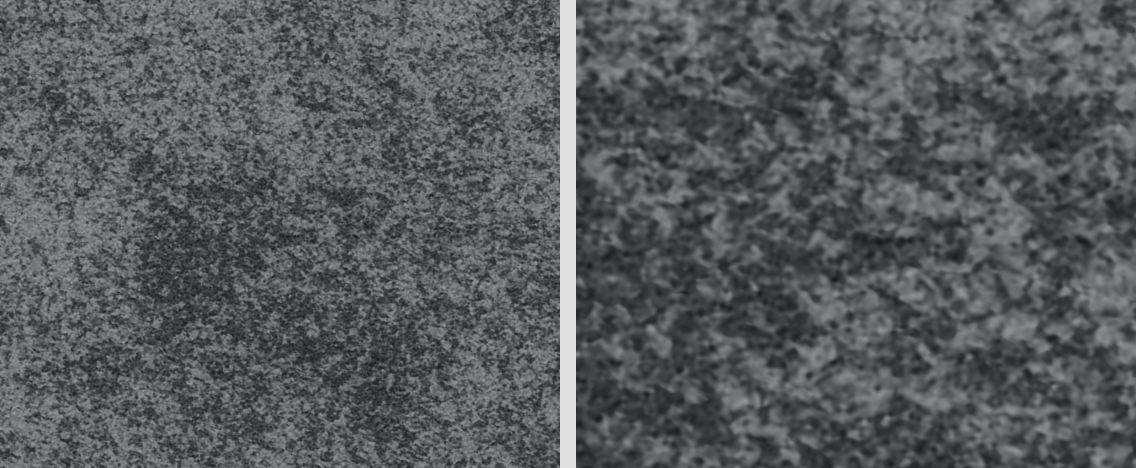
Left: the whole. Right: its middle third, enlarged.
A Shadertoy shader for this texture:

```glsl
#define DARK_TONE 0.232
#define LIGHT_TONE 0.490
#define GRAIN_SCALE 128.0
#define GRAIN_EDGE 0.27
#define STAIN_AMOUNT 0.27
#define BLOT_AMOUNT 0.80
#define SPECK_AMOUNT 0.17
#define RELIEF_AMOUNT 0.10
#define FINE_AMOUNT 0.13
#define WEAVE_AMOUNT 0.07
#define SCRATCH_COUNT 8

const vec3 COOL_TINT = vec3(-0.009, 0.002, 0.017);

float hash(vec2 p) {
    vec3 q = fract(vec3(p.xyx) * 0.1031);
    q += dot(q, q.yzx + 33.33);
    return fract((q.x + q.y) * q.z);
}

float noise(vec2 p) {
    vec2 cell = floor(p), f = fract(p);
    f = f * f * (3.0 - 2.0 * f);
    return mix(mix(hash(cell), hash(cell + vec2(1, 0)), f.x),
               mix(hash(cell + vec2(0, 1)), hash(cell + vec2(1, 1)), f.x), f.y);
}

vec2 turn(vec2 p, float angle) {
    float c = cos(angle), s = sin(angle);
    return vec2(c * p.x - s * p.y, s * p.x + c * p.y);
}

// Sum of centred octaves, each turned to hide the lattice
float cloud(vec2 p) {
    float sum = 0.0, weight = 0.5;
    for (int i = 0; i < 4; i++) {
        sum += weight * (noise(p) - 0.5);
        p = turn(p, 0.7) * 2.1 + 17.3;
        weight *= 0.6;
    }
    return sum;
}

// Broad dark and light areas: centre, radius, strength
float blots(vec2 p) {
    const vec4 blot[9] = vec4[9](
        vec4(0.54, 0.42, 0.28, 0.13), vec4(0.81, 0.21, 0.12, 0.13),
        vec4(0.37, 0.37, 0.10, 0.06), vec4(0.36, 0.61, 0.05, 0.13),
        vec4(0.15, 0.76, 0.05, 0.13), vec4(1.00, 0.50, 0.09, 0.08),
        vec4(0.84, 1.00, 0.25, -0.08), vec4(0.02, 0.42, 0.22, -0.04),
        vec4(0.20, 0.92, 0.24, -0.06));
    vec2 bent = p + 0.08 * vec2(cloud(p * 9.0), cloud(p * 9.0 + 40.0));
    float sum = 0.0;
    for (int i = 0; i < 9; i++) {
        vec2 d = (bent - blot[i].xy) / blot[i].z;
        sum += blot[i].w * exp(-dot(d, d));
    }
    return sum;
}

// Fine flecks with a few larger clumps
float grain(vec2 p) {
    vec2 q = turn(p, 0.25) * vec2(0.88, 1.1) * GRAIN_SCALE;
    q += 0.6 * vec2(noise(q * 0.6), noise(q * 0.6 + 31.0));
    float sum = 0.50 * (noise(q) - 0.5);
    sum += 0.26 * (noise(turn(q, 0.9) * 0.47 + 9.0) - 0.5);
    sum += 0.36 * (noise(turn(q, 0.5) * 1.8 + 23.0) - 0.5);
    sum += 0.13 * (noise(turn(q, 1.3) * 0.2 + 57.0) - 0.5);
    return sum;
}

// Faint, broken lines, nearly level or upright
float scratches(vec2 p) {
    float sum = 0.0;
    for (int i = 0; i < SCRATCH_COUNT; i++) {
        float id = float(i);
        vec2 center = vec2(1.2 * hash(vec2(id, 3.0)), hash(vec2(id, 8.0)));
        float angle = 1.5708 * mod(id, 2.0) + 0.25 * (hash(vec2(id, 5.0)) - 0.5);
        vec2 d = turn(p - center, angle);
        float halfLength = mix(0.04, 0.13, hash(vec2(id, 12.0)));
        float ends = 1.0 - smoothstep(0.5 * halfLength, halfLength, abs(d.x));
        float line = 1.0 - smoothstep(0.0005, 0.003, abs(d.y));
        sum += line * ends * noise(p * 60.0);
    }
    return sum;
}

void mainImage(out vec4 fragColor, in vec2 fragCoord) {
    vec2 p = fragCoord / iResolution.y;

    // Darkness that raises the share of dark flecks
    float stain = BLOT_AMOUNT * blots(p) + STAIN_AMOUNT * cloud(p * vec2(5.0, 4.2) + 6.0);
    stain += SPECK_AMOUNT * smoothstep(0.75, 0.98, noise(turn(p, 0.4) * 32.0));
    stain += 0.16 * scratches(p);

    // Woven streaks
    float weave = noise(p * vec2(150.0, 14.0)) + 0.6 * noise(p * vec2(16.0, 140.0)) - 0.8;

    float level = grain(p) - stain + WEAVE_AMOUNT * weave + 0.04;
    float tone = mix(DARK_TONE, LIGHT_TONE, smoothstep(-GRAIN_EDGE, GRAIN_EDGE, level));

    // Slanted light on the rough surface
    vec2 r = turn(p, 0.6) * 180.0;
    tone += RELIEF_AMOUNT * (noise(r) - noise(r + vec2(0.5, -0.5)));
    tone += FINE_AMOUNT * (noise(turn(p, 1.1) * 250.0 + 80.0) - 0.5) - 0.10 * stain;

    fragColor = vec4(clamp(tone + COOL_TINT, 0.0, 1.0), 1.0);
}
```
